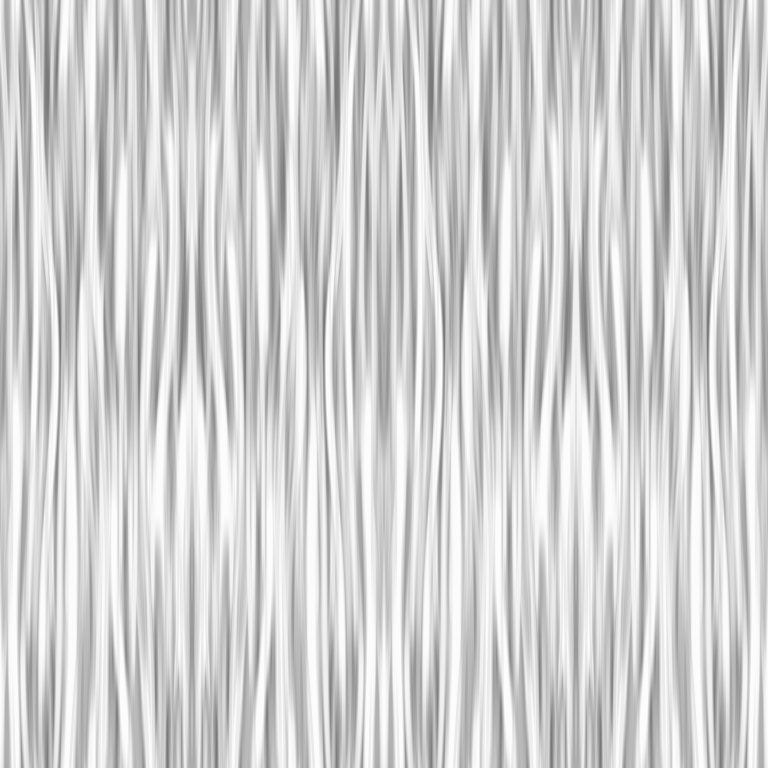
A WebGL 2 fragment shader for this texture:

```glsl
#version 300 es
precision highp float;

uniform vec2 u_resolution;
out vec4 fragColor;

const float TAU = 6.2831853;

vec4 hash4(vec2 cell, float seed) {
  float n = dot(cell, vec2(12.99, 78.23)) + seed * 37.7;
  return fract(sin(n + vec4(0.0, 1.7, 4.1, 7.3)) * 43758.5);
}

// Swaying vertical fibres, one per column, that swell and fade with height
float fibres(float x, float y, float count, float halfWidth, float sway, float seed) {
  float column = floor(x * count);
  float cover = 0.0;
  for (float i = -2.0; i <= 2.0; i++) {
    vec4 h = hash4(vec2(column + i, 0.0), seed);
    vec4 g = hash4(vec2(column + i, 1.0), seed);
    float center = column + i + 0.5 + 0.6 * (h.x - 0.5)
      + sway * (0.75 * sin(TAU * (y + h.y)) + 0.25 * sin(TAU * (2.0 * y + h.z)));
    float swell = sin(TAU * (y * (1.0 + floor(g.x * 2.0)) + g.y))
      + 0.5 * sin(TAU * (3.0 * y + g.z));
    float width = halfWidth * (0.75 + 0.5 * h.w + 0.15 * swell);
    float presence = smoothstep(-1.4, 0.3, swell);
    float d = abs(x * count - center);
    cover = max(cover, presence * (1.0 - smoothstep(0.3 * width, width, d)));
  }
  return cover;
}

// Slender dark spindles scattered in cells that wrap vertically
float spindles(vec2 p, vec2 cells, float seed) {
  vec2 base = floor(p * cells);
  float sum = 0.0;
  for (float j = -1.0; j <= 1.0; j++) {
    for (float i = -1.0; i <= 1.0; i++) {
      vec2 cell = base + vec2(i, j);
      vec4 h = hash4(vec2(cell.x, mod(cell.y, cells.y)), seed);
      vec2 d = p * cells - cell - 0.5 - 0.5 * (h.xy - 0.5);
      d /= vec2(0.17 + 0.1 * h.z, 0.38);
      sum += h.w * h.w * exp(-dot(d, d));
    }
  }
  return min(sum, 1.0);
}

void main() {
  vec2 uv = gl_FragCoord.xy / u_resolution;
  float y = uv.y;

  // Mirrored folds: two repeats across the width
  float x = 2.0 * abs(fract(2.0 * uv.x + 0.5) - 0.5);

  // Shared drift bends neighbouring streaks together
  x += 0.012 * sin(TAU * y + 7.0 * x) + 0.005 * sin(TAU * 2.0 * y - 13.0 * x + 1.0);

  // Ragged horizontal zones of light and shade
  float ragged = y + 0.025 * sin(41.0 * x) + 0.015 * sin(97.0 * x + 2.0);
  float lightZone = smoothstep(0.12, 0.3, ragged) * (1.0 - smoothstep(0.39, 0.48, ragged));
  float darkZone = smoothstep(0.44, 0.51, ragged) * (1.0 - smoothstep(0.58, 0.78, ragged));
  float tone = 0.73 + 0.09 * lightZone - 0.02 * darkZone;

  // Soft grey streaks
  tone += 0.14 * fibres(x, y, 23.0, 0.42, 0.5, 1.0);
  tone -= 0.13 * fibres(x, y, 19.0, 0.4, 0.4, 2.0);
  tone += 0.07 * fibres(x, y, 37.0, 0.48, 0.6, 3.0);

  // Deep shadows between the fibres
  tone -= (0.2 + 0.1 * darkZone) * spindles(vec2(x, y), vec2(10.0, 5.0), 4.0);
  tone -= 0.14 * spindles(vec2(x, y + 0.07), vec2(16.0, 4.0), 5.0);

  // Bright fibres in front, with a thin shade along their flanks
  tone -= 0.07 * fibres(x, y, 10.0, 0.48, 0.35, 6.0);
  tone = mix(tone, 1.0, fibres(x, y, 10.0, 0.31, 0.35, 6.0));
  tone = mix(tone, 0.98, 0.85 * fibres(x, y, 15.0, 0.24, 0.4, 7.0));

  // Hairline streaks over everything
  tone -= 0.07 * fibres(x, y, 31.0, 0.34, 0.5, 8.0);

  fragColor = vec4(vec3(clamp(tone, 0.42, 0.99)), 1.0);
}
```
